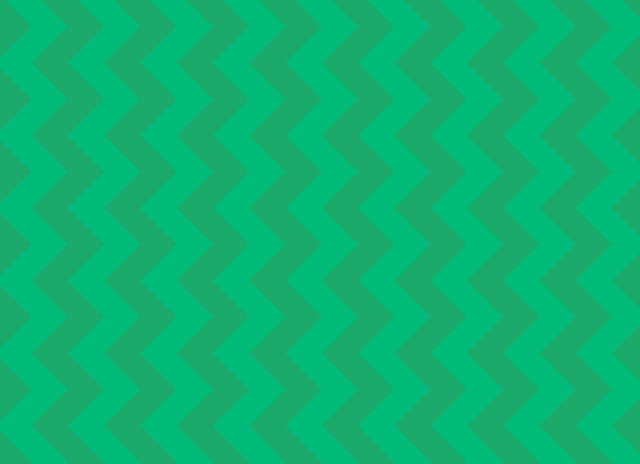
This pattern is drawn by a Shadertoy shader. Its source:

```glsl
// Vertical zigzag stripes in two flat greens, bright and muted, of equal width.

const float PERIODS_DOWN = 6.395;               // repeats over the canvas height
const vec2 PHASE = vec2(-0.065, 0.0275);        // stripe edge and right-hand tip
const vec3 BRIGHT_GREEN = vec3(0.0, 0.735, 0.471);
const vec3 MUTED_GREEN = vec3(0.106, 0.663, 0.424);

// Triangle wave of period 1: 0.5 at whole numbers, 0 halfway between.
float triangleWave(float t) {
    return abs(fract(t) - 0.5);
}

// Signed distance to a zigzag stripe half a period wide, positive inside.
float zigzagStripe(vec2 p) {
    float across = p.x - triangleWave(p.y);
    float inside = 0.25 - triangleWave(across + 0.25);
    return inside * inversesqrt(2.0);           // edges run at 45 degrees
}

// Antialiased coverage of a shape from its signed distance.
float coverage(float dist, float pixel) {
    return clamp(dist / pixel + 0.5, 0.0, 1.0);
}

void mainImage(out vec4 fragColor, in vec2 fragCoord) {
    // One unit is one repeat, both across and down.
    float pixel = PERIODS_DOWN / iResolution.y;
    vec2 p = fragCoord * pixel - PHASE;

    float stripe = coverage(zigzagStripe(p), pixel);
    fragColor = vec4(mix(MUTED_GREEN, BRIGHT_GREEN, stripe), 1.0);
}
```
